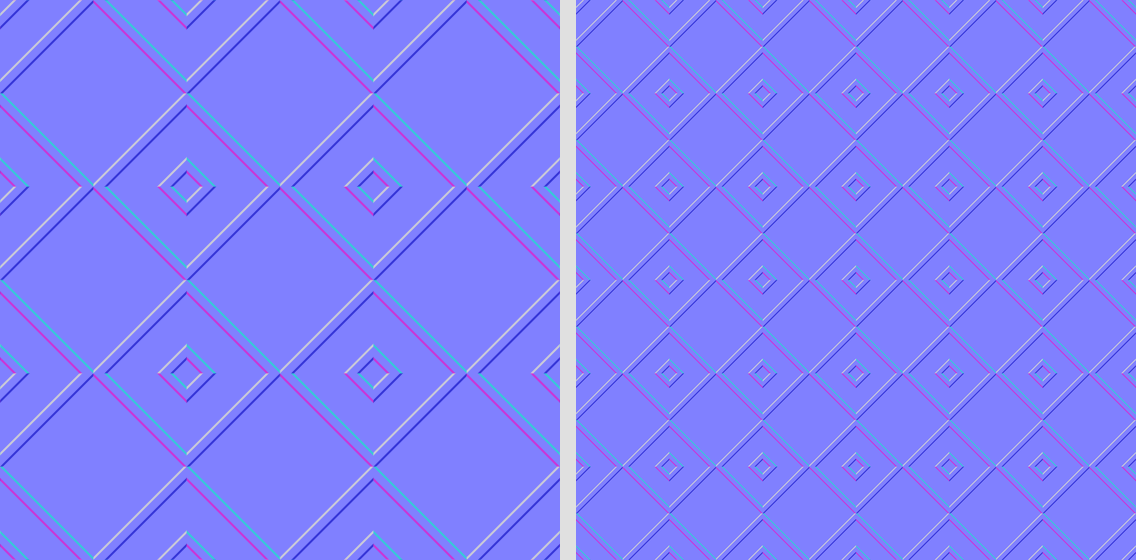
Left: one tile. Right: repeated 2 by 2.
Write a three.js fragment shader that draws this texture map.

```glsl
// Normal map of a diamond lattice: thin bevelled frames with a small nested diamond in each.
#define REPEATS 3.0
#define FRAME_OUTER 0.5075
#define FRAME_INNER 0.433
#define STUD_OUTER 0.151
#define STUD_INNER 0.080
#define HALF_WIDTH 0.0075
#define SOFTNESS 0.005
#define TILT 0.30
#define TILTED_BLUE 0.84
#define CORNER_SHARPNESS 40.0

varying vec2 vUv;

// Coverage of a diamond outline at the given radius
float outline(float dist, float radius) {
  float offset = abs(dist - radius);
  return 1.0 - smoothstep(HALF_WIDTH - SOFTNESS, HALF_WIDTH + SOFTNESS, offset);
}

void main() {
  // Lattice points sit on whole numbers, so frames wrap at the canvas edges
  vec2 p = vUv * REPEATS;
  vec2 cell = fract(p + 0.5) - 0.5;
  float dist = abs(cell.x) + abs(cell.y);

  // Quadrant signs, softened where neighbouring sides meet
  vec2 side = clamp(sin(6.28319 * p) * CORNER_SHARPNESS, -1.0, 1.0);

  // Outer and inner bevels lean in opposite directions
  float outer = outline(dist, FRAME_OUTER) + outline(dist, STUD_OUTER);
  float inner = outline(dist, FRAME_INNER) + outline(dist, STUD_INNER);
  vec2 slope = vec2(-side.x, side.y) * (outer - inner);

  // Encode the flat face and the tilted bevels as colour
  float blue = mix(1.0, TILTED_BLUE, min(outer + inner, 1.0));
  gl_FragColor = vec4(0.5 + TILT * slope, blue, 1.0);
}
```
